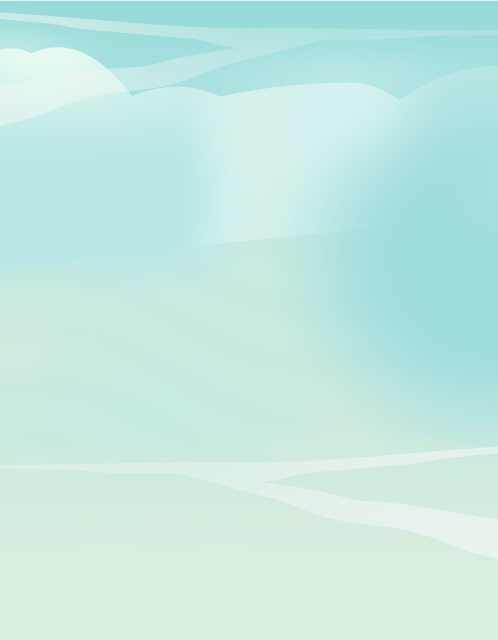
A WebGL 2 fragment shader for this background:

```glsl
#version 300 es
precision highp float;
// A soft seaside backdrop: teal sky, a bank of rounded clouds, a faint slope
// and pale ground, crossed by two forked ribbons of light.
// Clouds are the maximum of parabolas; one ribbon formula is used twice, mirrored.

#define SKY_TOP vec3(0.592, 0.855, 0.85)
#define SKY_LOW vec3(0.65, 0.88, 0.875)
#define CLOUD_BLUE vec3(0.73, 0.907, 0.902)
#define CLOUD_PALE vec3(0.83, 0.943, 0.925)
#define CLOUD_WHITE vec3(0.90, 0.985, 0.95)
#define TEAL vec3(0.625, 0.866, 0.866)
#define MEADOW vec3(0.787, 0.917, 0.880)
#define MEADOW_COOL vec3(0.775, 0.916, 0.889)
#define CREAM vec3(0.815, 0.92, 0.86)
#define GROUND vec3(0.85, 0.928, 0.87)
#define RIBBON vec3(0.94, 0.965, 0.955)
#define RIBBON_SHIFT 0.678

uniform vec2 u_resolution;
out vec4 fragColor;

// Soft elliptical spot: 1 at the centre, fading to 0 around it.
float glow(vec2 p, vec2 center, vec2 radius) {
    vec2 d = (p - center) / radius;
    return exp(-dot(d, d));
}

// Antialiased step for a distance measured in canvas heights.
float cover(float d) {
    return clamp(d * u_resolution.y + 0.5, 0.0, 1.0);
}

// Parabolic cloud crown with its own steepness on either side.
float crown(float x, float center, float top, float left, float right) {
    float d = x - center;
    return top - d * d * (d < 0.0 ? left : right);
}

float cloudHeight(float x) {
    float h = crown(x, 0.023, 0.9245, 5.2, 5.2);
    h = max(h, crown(x, 0.117, 0.926, 3.3, 3.45));
    h = max(h, crown(x, 0.356, 0.8646, 1.75, 2.1));
    h = max(h, crown(x, 0.705, 0.871, 0.315, 2.9));
    return max(h, crown(x, 1.0, 0.897, 1.36, 1.36));
}

// Forked band: s runs from its open end to its thin end, depth goes downward.
float ribbon(float s, float depth) {
    float top = 0.0156 + 0.0286 * smoothstep(-0.15, 0.5, s)
              + 0.004 * smoothstep(0.6, 1.0, s);
    float wave = sin(17.45 * (s - 0.08)) * smoothstep(0.02, 0.12, s)
               * (1.0 - smoothstep(0.38, 0.5, s));
    float fall = min(1.48 * s, 0.96) + 0.05 * wave;
    float bottom = 0.1966 - 0.1406 * fall - 0.0065 * smoothstep(0.76, 0.9, s);
    float gapTop = 0.030 + 0.0677 * s + 0.0046 * smoothstep(0.08, 0.19, s)
                 + 0.0078 * smoothstep(0.38, 0.47, s);
    float k = (s - 0.29) / 0.05;
    float gapBottom = 0.1341 - 0.1237 * s + 0.0052 * exp(-k * k);
    float band = min(depth - top, bottom - depth);
    float gap = min(depth - gapTop, gapBottom - depth);
    return cover(min(band, -gap));
}

void main() {
    vec2 p = gl_FragCoord.xy / u_resolution;
    float depth = 1.0 - p.y;

    // Sky with light gathering behind the clouds
    vec3 color = mix(SKY_TOP, SKY_LOW, smoothstep(0.0, 0.15, depth));
    color = mix(color, CLOUD_PALE, 0.42 * glow(p, vec2(0.68, 0.875), vec2(0.22, 0.05)));
    color = mix(color, CLOUD_PALE, 0.55 * glow(p, vec2(0.0, 0.925), vec2(0.15, 0.035)));

    // Cloud bank: blue on the left, pale in the middle, white dome at the corner
    float pale = smoothstep(0.35, 0.48, p.x + 0.01 * sin(25.0 * p.y));
    vec3 cloud = mix(CLOUD_BLUE, CLOUD_PALE, pale);
    cloud = mix(cloud, CLOUD_PALE, 0.5 * (1.0 - smoothstep(0.12, 0.26, depth)));
    cloud = mix(cloud, vec3(0.83, 0.95, 0.945), 0.8 * glow(p, vec2(0.68, 0.81), vec2(0.16, 0.07)));
    cloud = mix(cloud, CLOUD_WHITE, glow(p, vec2(0.09, 0.925), vec2(0.2, 0.085)));
    cloud = mix(cloud, vec3(0.70, 0.895, 0.885), 0.85 * smoothstep(0.74, 0.92, p.x));
    color = mix(color, cloud, cover(cloudHeight(p.x) - p.y));

    // Slope with a crisp crest, dissolving into blue mist on the left
    vec3 land = mix(MEADOW, CREAM, 0.8 * glow(p, vec2(0.68, 0.33), vec2(0.2, 0.1)));
    land = mix(land, CREAM, 0.7 * glow(p, vec2(0.0, 0.45), vec2(0.2, 0.1)));
    land = mix(land, MEADOW_COOL, 0.8 * glow(p, vec2(0.3, 0.35), vec2(0.28, 0.09)));
    float mist = (1.0 - smoothstep(0.39, 0.48, depth)) * (1.0 - smoothstep(0.25, 0.58, p.x));
    land = mix(land, CLOUD_BLUE, 0.9 * mist);
    land += 0.0025 * sin(70.0 * depth - 14.0 * p.x + 2.0 * sin(9.0 * p.x));
    color = mix(color, land, cover(depth - 0.4167 + 0.0815 * p.x));

    // Broad teal haze on the right, reaching lower than it rises
    vec2 hazeSize = vec2(0.41, p.y < 0.6 ? 0.29 : 0.255);
    float haze = length((p - vec2(1.0, 0.60)) / hazeSize);
    color = mix(color, TEAL, 1.0 - smoothstep(0.45, 1.22, haze));
    color = mix(color, CLOUD_PALE, 0.15 * glow(p, vec2(1.04, 0.71), vec2(0.1, 0.06)));

    // Pale ground, brightest at the foot
    color = mix(color, CREAM, 0.7 * smoothstep(0.66, 0.74, depth));
    color = mix(color, GROUND, smoothstep(0.70, 0.88, depth));

    // Ribbons, fading toward their thin ends
    float mirrored = 1.006 - p.x;
    float upper = ribbon(p.x, depth) * mix(0.55, 0.24, smoothstep(0.0, 0.65, p.x));
    float lower = ribbon(mirrored, depth - RIBBON_SHIFT)
                * mix(0.66, 0.36, smoothstep(0.1, 0.8, mirrored));
    color = mix(color, RIBBON, upper);
    color = mix(color, RIBBON, lower);

    // Thin bright rim along the top
    color = mix(color, vec3(1.0), 0.8 * cover(0.0013 - depth));

    fragColor = vec4(color, 1.0);
}
```
